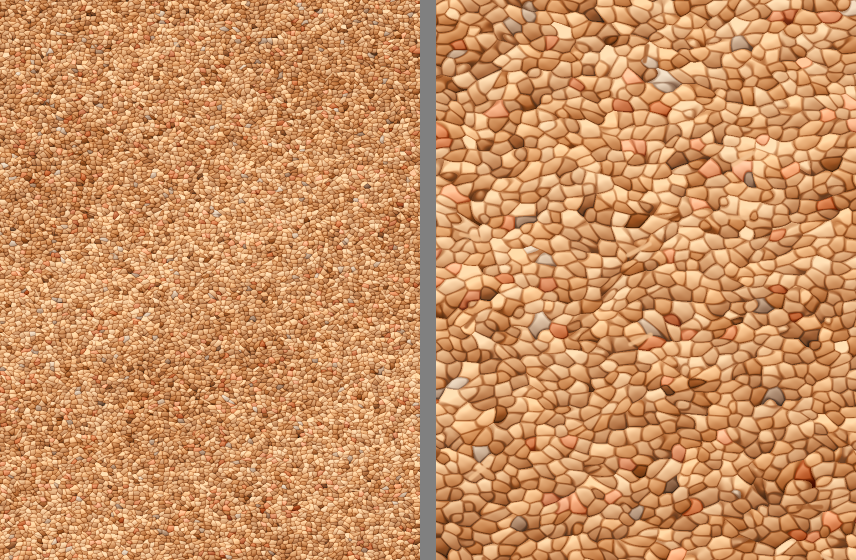
Left, the full canvas; right, a detail of the centre.
A Shadertoy shader for this texture:

```glsl
// A sheet of packed tan cork granules with dark gaps, stray chips and thin splinters.

vec3 hash3(vec2 p) {
    vec3 q = fract(vec3(p.xyx) * vec3(0.1031, 0.1030, 0.0973));
    q += dot(q, q.yxz + 33.33);
    return fract((q.xxy + q.yzz) * q.zyx);
}

vec2 turn(vec2 v, float angle) {
    float c = cos(angle), s = sin(angle);
    return vec2(c * v.x + s * v.y, c * v.y - s * v.x);
}

// Brown to cream ramp, tone 0 to 1
vec3 corkRamp(float tone) {
    vec3 t = pow(vec3(clamp(tone, 0.0, 1.1)), vec3(0.75, 0.96, 1.08));
    vec3 deep = vec3(0.55, 0.30, 0.13) * (1.0 + 0.8 * min(tone, 0.0));
    return deep + vec3(0.44, 0.52, 0.50) * t;
}

// Slow light and dark drift over the sheet
float drift(vec2 p) {
    return sin(p.x * 7.0 + 2.0 * sin(p.y * 5.0))
         + sin(p.y * 11.0 - p.x * 4.0 + 1.7)
         + 0.7 * sin(p.x * 23.0 + p.y * 17.0 + 2.0 * sin(p.y * 19.0));
}

// Cellular granules, each with its own angle, stretch and size
vec3 granules(vec2 p) {
    vec2 q = p * vec2(82.0, 100.0);
    q += 0.25 * sin(q.yx * 0.7 + 2.0 * sin(q * 0.23));
    vec2 cell = floor(q), nearestId = cell, nearestOffset = vec2(0.0);
    float first = 9.0, second = 9.0;
    for (int j = -2; j <= 2; j++)
    for (int i = -2; i <= 2; i++) {
        vec2 id = cell + vec2(i, j);
        vec3 h = hash3(id + 17.0);
        vec2 offset = q - id - 0.1 - 0.8 * h.xy;
        vec2 local = turn(offset, (h.z - 0.5) * 2.6);
        local *= vec2(0.82, 1.05 + 0.45 * h.x) * (0.85 + 0.35 * h.y);
        float d = length(local);
        if (d < first) {
            second = first;
            first = d;
            nearestId = id;
            nearestOffset = offset;
        } else {
            second = min(second, d);
        }
    }

    // Grain tone, light from above left, shadowed seams
    vec3 h = hash3(nearestId + 151.0);
    vec3 kind = hash3(nearestId + 313.0);
    float seam = 1.0 - smoothstep(0.02, 0.26, second - first);
    float relief = dot(nearestOffset, vec2(-0.16, 0.46));
    float tone = 0.69 + 0.62 * (h.x - 0.5) + relief - 0.58 * seam;
    tone += 0.05 * sin(q.x * 5.0 + 9.0 * h.y) * sin(q.y * 6.0 + 9.0 * h.z);
    tone += 0.035 * drift(p) - 0.07 * smoothstep(0.6, 1.35, p.y - 0.3 * p.x);

    // Rare pale and dark chips
    tone += 0.32 * step(0.965, kind.x) - 0.45 * step(kind.x, 0.03);
    vec3 color = corkRamp(tone);

    // Small shifts of hue: reddish, yellowish and grey grains
    color += (h.y - 0.5) * vec3(0.02, -0.03, -0.07);
    color += step(0.95, kind.y) * vec3(0.02, -0.07, -0.05);
    float grey = 0.45 * step(kind.y, 0.02);
    return mix(color, vec3(dot(color, vec3(0.3, 0.55, 0.15))), grey);
}

// Sparse straight splinters, one at most per coarse cell
vec3 addSplinters(vec3 color, vec2 p) {
    vec2 q = p * 15.0, id = floor(q);
    vec3 h = hash3(id + 71.0), kind = hash3(id + 229.0);
    vec2 local = turn(fract(q) - 0.25 - 0.5 * h.xy, h.z * 3.14159);
    float halfLength = 0.08 + 0.13 * kind.y;
    local.x -= clamp(local.x, -halfLength, halfLength);
    float body = 1.0 - smoothstep(0.012, 0.040, length(local));
    float shade = kind.z > 0.35 ? 0.75 + 0.3 * kind.y : 0.15;
    return mix(color, corkRamp(shade), 0.85 * body * step(kind.x, 0.28));
}

void mainImage(out vec4 fragColor, in vec2 fragCoord) {
    // Four samples per pixel soften the grain edges
    vec3 sum = vec3(0.0);
    for (int k = 0; k < 4; k++) {
        vec2 shift = vec2(k % 2, k / 2) * 0.5 - 0.25;
        vec2 p = (fragCoord + shift) / iResolution.x;
        sum += addSplinters(granules(p), p);
    }
    fragColor = vec4(clamp(sum * 0.25, 0.0, 1.0), 1.0);
}
```
